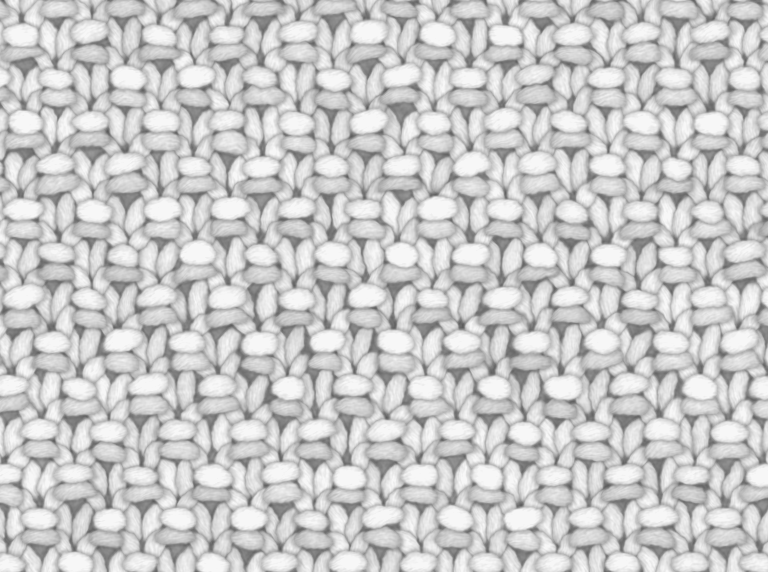
This texture is drawn by a Shadertoy shader. Its source:

```glsl
// Pale wool knitted in double moss stitch: staggered purl bumps and knit Vs.

const float COLUMNS_PER_HEIGHT = 8.32;  // stitch pairs in one canvas height
const float ROW_STEP = 0.642;           // row spacing, in stitch-pair widths
const float FIRST_ROW = 0.13;           // height of the lowest row of bumps
const vec3 GAP_COLOR = vec3(0.53);
const vec3 WOOL_COLOR = vec3(1.0);

vec2 hash2(vec2 p) {
    vec3 q = fract(vec3(p.xyx) * vec3(0.1031, 0.1030, 0.0973));
    q += dot(q, q.yzx + 33.33);
    return fract((q.xx + q.yz) * q.zy);
}

float cornerSlope(vec2 cell, vec2 offset) {
    return dot(hash2(cell) * 2.0 - 1.0, offset);
}

float gradientNoise(vec2 p) {
    vec2 i = floor(p), f = fract(p);
    vec2 u = f * f * f * (f * (f * 6.0 - 15.0) + 10.0);
    vec2 e = vec2(1.0, 0.0);
    float low = mix(cornerSlope(i, f), cornerSlope(i + e, f - e), u.x);
    float high = mix(cornerSlope(i + e.yx, f - e.yx), cornerSlope(i + e.xx, f - e.xx), u.x);
    return mix(low, high, u.y);
}

vec2 noise2(vec2 p) {
    return vec2(gradientNoise(p), gradientNoise(p + 41.0));
}

vec2 rotate(vec2 p, float angle) {
    float c = cos(angle), s = sin(angle);
    return vec2(c * p.x + s * p.y, c * p.y - s * p.x);
}

// Lays one plump yarn lobe, with its contact shadow, over the colour below.
vec3 layStrand(vec3 below, vec2 p, vec2 radius, float angle, float bend,
               float tone, vec2 seed, float pixel) {
    vec2 jitter = hash2(seed) - 0.5;
    vec2 local = rotate(p - jitter * 0.06, angle + jitter.y * 0.4);
    local.y += bend * local.x * local.x;
    radius *= 1.0 + 0.2 * vec2(jitter.y, jitter.x);
    vec2 q = local / radius;
    float d = pow(dot(pow(abs(q), vec2(2.15)), vec2(1.0)), 1.0 / 2.15);

    float edge = 0.10 + pixel / min(radius.x, radius.y);
    float cover = 1.0 - smoothstep(1.0 - edge, 1.0 + edge, d);
    float shadow = 1.0 - smoothstep(0.85, 1.4, d);
    float roundness = sqrt(max(1.0 - d * d, 0.0));

    // Twisted fibres run obliquely along the yarn.
    vec2 twist = vec2(local.x * 8.0 + local.y * 5.0, local.y * 28.0 - local.x * 9.0);
    float fibre = gradientNoise(twist + seed * 7.3);
    float shade = tone * mix(0.72, 1.0, roundness);
    shade += 0.09 * fibre + 0.08 * jitter.x;
    return mix(below * (1.0 - 0.23 * shadow), WOOL_COLOR * shade, cover);
}

// A mirrored pair of legs leaning outwards.
vec3 layLegs(vec3 below, vec2 p, vec2 center, vec2 radius, float lean,
             float tone, vec2 seed, float pixel) {
    for (float side = -1.0; side < 2.0; side += 2.0) {
        vec2 legCenter = vec2(side * center.x, center.y);
        below = layStrand(below, p - legCenter, radius.yx, 1.5708 - side * lean,
                          side * 0.35, tone, seed + side * 0.37, pixel);
    }
    return below;
}

// Columns slip sideways part of the way up the cloth.
float rowOffset(float row) {
    return 0.08 + 0.5 * mod(row, 2.0) + 0.25 * smoothstep(2.0, 7.0, row);
}

vec3 layLayer(vec3 color, vec2 p, vec2 seed, int layer, float pixel) {
    if (layer == 0)
        return layLegs(color, p, vec2(0.13, 0.58), vec2(0.142, 0.33), 0.24, 0.93, seed, pixel);
    if (layer == 1)
        return layLegs(color, p, vec2(0.18, 0.25), vec2(0.128, 0.23), 0.55, 0.93, seed + 3.1, pixel);
    if (layer == 2)
        return layStrand(color, p - vec2(0.0, -0.26), vec2(0.28, 0.15), 0.0, 0.6,
                         0.87, seed + 5.7, pixel);
    return layStrand(color, p, vec2(0.275, 0.165), 0.0, 0.2, 1.0, seed + 8.9, pixel);
}

void mainImage(out vec4 fragColor, in vec2 fragCoord) {
    vec2 cloth = fragCoord / iResolution.y * COLUMNS_PER_HEIGHT;
    float pixel = COLUMNS_PER_HEIGHT / iResolution.y;

    // Slack in the cloth, uneven yarn and surface fuzz.
    vec2 p = cloth - vec2(0.0, FIRST_ROW);
    p += 0.07 * noise2(cloth * 0.7);
    p += 0.05 * noise2(cloth * 3.7 + 5.0);
    p += 0.018 * noise2(cloth * 12.0);

    // Paint from the deep legs up to the raised bumps.
    vec3 color = GAP_COLOR + 0.15 * gradientNoise(cloth * 6.0);
    float nearRow = floor(p.y / ROW_STEP);
    for (int layer = 0; layer < 4; layer++) {
        for (float k = 1.0; k > -2.0; k -= 1.0) {
            float row = nearRow + k;
            float shift = rowOffset(row);
            float column = floor(p.x - shift + 0.5);
            vec2 local = p - vec2(column + shift, row * ROW_STEP);
            color = layLayer(color, local, vec2(column, row) + 20.0, layer, pixel);
        }
    }

    // Uneven light and fine wool grain.
    color *= 1.0 + 0.05 * gradientNoise(cloth * 0.9 + 9.0);
    color += 0.04 * gradientNoise(cloth * 22.0);
    fragColor = vec4(clamp(color, 0.0, 0.97), 1.0);
}
```
